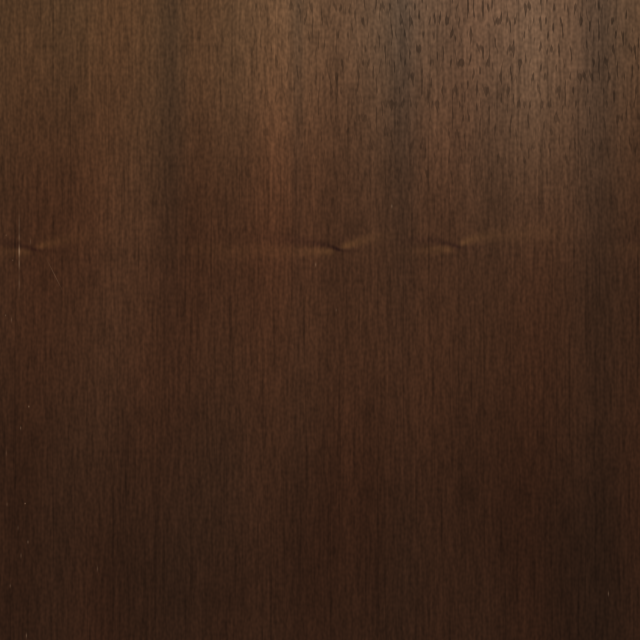
Reproduce this texture procedurally as a Shadertoy shader.

```glsl
// Dark stained wood veneer with fine vertical grain, lit from the upper right.
// Stretched gradient noise makes bands, fibres and pores; a row of soft
// creases catches the light above the middle, with a few pale flecks.

vec2 hash2(vec2 p) {
    vec3 q = fract(p.xyx * vec3(0.1031, 0.1030, 0.0973));
    q += dot(q, q.yzx + 33.33);
    return fract((q.xx + q.yz) * q.zy);
}

float cornerSlope(vec2 cell, vec2 offset) {
    float angle = 6.2832 * hash2(cell + 57.0).x;
    return dot(vec2(cos(angle), sin(angle)), offset);
}

float gradientNoise(vec2 p) {
    vec2 i = floor(p), f = fract(p);
    vec2 u = f * f * f * (f * (f * 6.0 - 15.0) + 10.0);
    vec2 e = vec2(1.0, 0.0);
    float low = mix(cornerSlope(i, f), cornerSlope(i + e, f - e), u.x);
    float high = mix(cornerSlope(i + e.yx, f - e.yx), cornerSlope(i + 1.0, f - 1.0), u.x);
    return 1.4 * mix(low, high, u.y);
}

float bell(float x) {
    return exp(-x * x);
}

// Light (positive) and shadow (negative) around one crease ending at x
float crease(vec2 p, float x, float size) {
    float d = (p.x - x) / size;
    float right = smoothstep(-0.08, 0.08, d);
    float ridge = 0.609 + right * (0.005 + 0.022 * (1.0 - exp(-max(d, 0.0))));
    float light = bell((p.y - ridge) / (0.0055 + 0.004 * abs(d)));
    light *= exp(-abs(d) * 1.2) * smoothstep(0.0, 0.25, abs(d + 0.05));
    float fold = 0.612 + 0.016 * (1.0 - exp(min(d, 0.0))) - 0.001 * right;
    float shade = bell((p.y - fold) / (0.003 + 0.005 * min(abs(d), 2.0)));
    shade *= exp(-abs(d) * mix(0.9, 3.5, right));
    return light - 0.7 * shade;
}

void mainImage(out vec4 fragColor, in vec2 fragCoord) {
    vec2 p = fragCoord / iResolution.xy;

    // Lighting from deep brown at the bottom to tan at the top
    vec3 wood = mix(vec3(0.197, 0.121, 0.081), vec3(0.278, 0.174, 0.115), smoothstep(0.05, 0.65, p.y));
    wood = mix(wood, vec3(0.352, 0.245, 0.160), smoothstep(0.55, 1.02, p.y));
    float glow = bell((p.x - 0.76) / 0.30) * bell((p.y - 1.04) / 0.28);
    wood += glow * vec3(0.092, 0.090, 0.095);
    wood *= 1.0 - 0.16 * (1.0 - smoothstep(0.0, 0.3, p.x)) * smoothstep(0.5, 1.0, p.y);
    wood *= 1.0 - 0.12 * smoothstep(0.72, 0.95, p.x) * (1.0 - smoothstep(0.5, 0.9, p.y));

    // Wide vertical bands and slow shifts of hue
    float wide = gradientNoise(vec2(p.x * 7.0 + 3.4, p.y * 1.4));
    float narrow = gradientNoise(vec2(p.x * 26.0, p.y * 2.0 + 8.0));
    float cloud = gradientNoise(p * vec2(6.0, 4.0) + 21.0);
    wood *= 1.0 + 0.11 * wide + 0.06 * narrow + 0.06 * cloud;
    float hue = gradientNoise(vec2(p.x * 9.0 + 40.0, p.y * 2.2));
    wood *= 1.0 + hue * vec3(0.025, -0.025, -0.05);

    // Greyish dark streaks, strongest in the upper part
    float streak = bell((p.x - 0.27) / 0.022) + 0.8 * bell((p.x - 0.465) / 0.010)
                 + bell((p.x - 0.63) / 0.022) + 1.2 * bell((p.x - 0.93) / 0.035);
    wood *= 1.0 - streak * mix(0.03, 0.12, smoothstep(0.3, 0.9, p.y)) * vec3(1.1, 0.9, 0.65);

    // Fine broken fibres, thin lines and a surface tooth
    float fibre = gradientNoise(vec2(p.x * 95.0, p.y * 7.0 + 5.0));
    float thread = gradientNoise(vec2(p.x * 215.0 + 0.3, p.y * 24.0 + 30.0));
    float tooth = gradientNoise(p * vec2(230.0, 150.0) + 0.37);
    float speckle = gradientNoise(p * vec2(160.0, 90.0) + 63.0);
    wood *= 1.0 + 0.055 * fibre + 0.135 * thread + 0.11 * tooth + 0.05 * speckle;

    // Short thin dark pores, densest in the lit corner
    float pore = gradientNoise(vec2(p.x * 210.0 + 70.0, p.y * 46.0));
    float poreDepth = 0.06 + 0.22 * smoothstep(0.6, 1.0, p.y) * smoothstep(0.2, 0.75, p.x);
    wood *= 1.0 - poreDepth * smoothstep(0.2, 0.6, pore);

    // Hairline grooves, broken along their length
    float groove = gradientNoise(vec2(p.x * 150.0 + 11.0, p.y * 5.0));
    wood *= 1.0 - 0.10 * smoothstep(0.3, 0.65, groove);

    // Row of separate creases with faint patches of light between them
    vec2 bent = p + vec2(0.0, 0.005 * gradientNoise(vec2(p.x * 14.0, 2.5)));
    float relief = 0.8 * crease(bent, 0.055, 0.050) + crease(bent, 0.53, 0.055)
                 + 0.9 * crease(bent, 0.715, 0.050) + 0.5 * crease(bent, 1.05, 0.05);
    relief += 0.16 * bell((bent.y - 0.608) / 0.014) * bell((p.x - 0.35) / 0.08);
    relief += 0.16 * bell((bent.y - 0.632) / 0.012) * bell((p.x - 0.84) / 0.06);
    wood += relief * vec3(0.115, 0.085, 0.040);

    // Faint pale flecks, many of them along a scuffed line at the left
    float flecks = 0.0;
    for (int i = 0; i < 20; i++) {
        vec2 spot = hash2(vec2(float(i) * 3.7, 9.0));
        vec2 shape = hash2(vec2(float(i), 41.0));
        if (i < 14) spot = vec2(0.028 + 0.045 * (spot.x - 0.5), 0.7 * spot.y);
        vec2 d = (p - spot) / vec2(0.0012, 0.0013 + 0.003 * shape.x);
        flecks += (0.15 + 0.4 * shape.y) * exp(-dot(d, d));
    }
    float scuff = bell((p.x - 0.030) / 0.0013) * bell((p.y - 0.605) / 0.05);
    flecks += scuff * (0.4 + 0.7 * gradientNoise(vec2(4.3, p.y * 60.0)));
    float scratch = bell((p.x - 0.078 - 0.5 * (0.585 - p.y)) / 0.0012);
    flecks += 0.22 * scratch * bell((p.y - 0.57) / 0.018);
    wood = mix(wood, vec3(0.56, 0.45, 0.35), clamp(flecks, 0.0, 0.8));

    fragColor = vec4(clamp(wood, 0.0, 1.0), 1.0);
}
```
